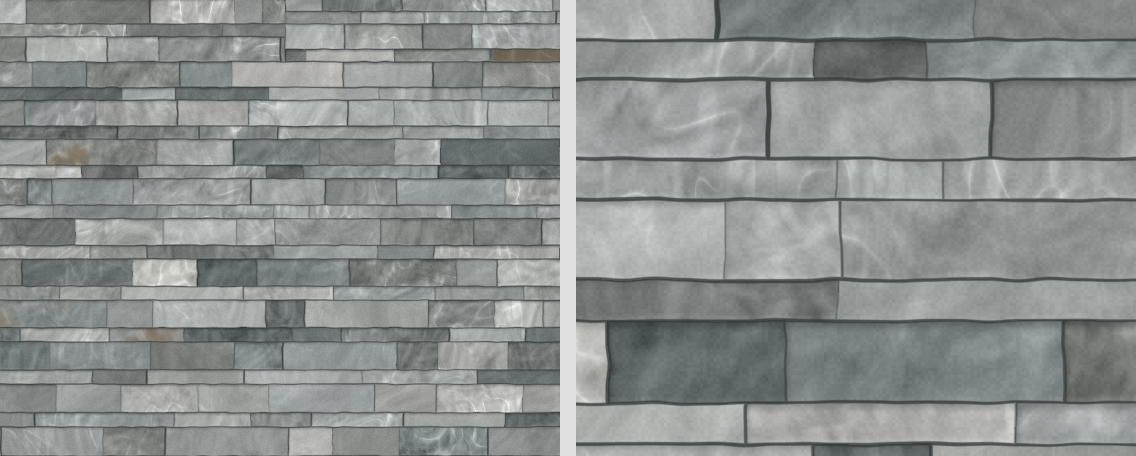
Left: the whole. Right: its middle third, enlarged.
This texture is drawn by a Shadertoy shader. Its source:

```glsl
#define COURSES 10.42      // tall + thin course pairs at the base
#define COURSE_SHRINK 0.88 // courses tighten toward the top
#define THIN 0.335         // share of a pair taken by the thin course
#define TALL_LENGTH 0.176
#define THIN_LENGTH 0.205
#define LENGTH_JITTER 0.75
#define BREAK_X 0.625      // upper left pairs are stacked in swapped order
#define BREAK_COURSE 10.0
#define JOINT 0.0015
#define RELIEF 0.42
#define GLOSS 0.24

float hash(vec2 p) {
    vec3 q = fract(p.xyx * vec3(0.1031, 0.1030, 0.0973));
    q += dot(q, q.yzx + 33.33);
    return fract((q.x + q.y) * q.z);
}

float noise(vec2 p) {
    vec2 i = floor(p), f = fract(p);
    f = f * f * (3.0 - 2.0 * f);
    return mix(mix(hash(i), hash(i + vec2(1, 0)), f.x),
               mix(hash(i + vec2(0, 1)), hash(i + vec2(1, 1)), f.x), f.y);
}

float fbm(vec2 p) {
    float sum = 0.0, amp = 0.5;
    for (int i = 0; i < 4; i++) {
        sum += amp * noise(p);
        p = mat2(1.6, 1.2, -1.2, 1.6) * p + 7.3;
        amp *= 0.5;
    }
    return sum;
}

float jointAt(float i, float row) {
    return i + LENGTH_JITTER * hash(vec2(i, row + 3.0));
}

// Edges: distances to left, right, bottom, top. Stone: index and row.
void layStones(vec2 p, out vec4 edges, out vec2 stone, out bool thin) {
    float k = p.y * (COURSES + COURSE_SHRINK * p.y) + THIN;
    float pitch = 1.0 / (COURSES + 2.0 * COURSE_SHRINK * p.y);
    float course = floor(k), f = fract(k);
    bool broken = course >= BREAK_COURSE;
    bool swapped = broken && p.x < BREAK_X;
    if (swapped) f = 1.0 - f;
    thin = f < THIN;
    float row = course * 2.0 + (thin ? 0.0 : 1.0) + (swapped ? 40.0 : 0.0);

    vec2 rise = thin ? vec2(f, THIN - f) : vec2(f - THIN, 1.0 - f);
    edges.zw = pitch * (swapped ? rise.yx : rise);

    float size = thin ? THIN_LENGTH : TALL_LENGTH;
    float q = p.x / size + 5.0 * hash(vec2(row, 9.0));
    float i = floor(q);
    if (q < jointAt(i, row)) i -= 1.0;
    edges.xy = size * vec2(q - jointAt(i, row), jointAt(i + 1.0, row) - q);
    if (swapped) edges.y = min(edges.y, BREAK_X - p.x);
    else if (broken) edges.x = min(edges.x, p.x - BREAK_X);
    stone = vec2(i, row);
}

vec3 slateColor(vec2 stone, bool thin) {
    float tone = pow(hash(stone + 17.0), thin ? 0.7 : 0.55);
    float warmth = hash(stone + 41.0) * 0.6 + tone * 0.4;
    vec3 tint = mix(vec3(-0.032, 0.004, 0.008), vec3(0.008, 0.005, -0.008), warmth);
    return vec3(mix(0.37, 0.70, tone)) + tint;
}

void mainImage(out vec4 fragColor, in vec2 fragCoord) {
    float px = 1.0 / iResolution.y;
    vec2 p = fragCoord * px;
    vec2 wobble = vec2(noise(p * 60.0), noise(p * 45.0 + 20.0)) - 0.5;

    vec4 edges;
    vec2 stone;
    bool thin;
    layStones(p + 0.0025 * wobble, edges, stone, thin);
    float rough = hash(stone + 5.0);
    float depth = hash(stone + 23.0);
    vec3 color = slateColor(stone, thin);

    // Cleft face: each stone has its own grain direction
    float angle = 1.6 * (hash(stone + 61.0) - 0.5);
    mat2 turn = mat2(cos(angle), sin(angle), -sin(angle), cos(angle));
    vec2 grain = turn * p * vec2(24.0, 17.0) + stone * vec2(3.7, 5.3);
    grain += 1.2 * noise(grain * 0.7);
    float height = fbm(grain);
    float slope = height - fbm(grain + vec2(-0.10, 0.16));
    float patches = fbm(grain * 0.4 + 30.0);
    color += RELIEF * slope * mix(0.4, 1.5, rough);
    color += 0.13 * (patches - 0.47) + 0.05 * (height - 0.47);
    color += 0.035 * (hash(floor(p * 420.0)) - 0.5);

    // Wet sheen along ridges and in broken vertical streaks
    float ridge = pow(1.0 - abs(2.0 * noise(grain * 1.7 + 11.0) - 1.0), 9.0);
    float streak = smoothstep(0.62, 0.85, noise(p * vec2(95.0, 22.0) + stone));
    float wet = smoothstep(0.42, 0.68, patches) * mix(0.2, 1.0, rough);
    color += GLOSS * wet * (ridge * height * 1.6 + 0.5 * streak);

    // Rare rust stains
    float rust = step(0.94, hash(stone + 83.0)) * smoothstep(0.50, 0.66, patches);
    color = mix(color, vec3(0.43, 0.37, 0.27), 0.65 * rust);

    // Lit lower lip and shade cast by the stone above
    color += 0.05 * smoothstep(0.006, 0.002, edges.z) * rough;
    color *= 1.0 - 0.28 * depth * smoothstep(0.009, 0.0, edges.w);
    color *= 1.0 - 0.20 * depth * smoothstep(0.006, 0.0, edges.x);

    // Dry joints: horizontal ones dark, upright ones of varied strength
    float side = edges.x < edges.y ? stone.x : stone.x + 1.0;
    float gap = hash(vec2(side, stone.y + 71.0));
    float upright = min(edges.x, edges.y);
    float level = min(edges.z, edges.w);
    float levelWidth = JOINT * mix(0.5, 1.1, noise(vec2(p.x * 9.0, stone.y)));
    float uprightWidth = JOINT * mix(0.4, 1.3, gap * gap);
    float levelLine = 1.0 - smoothstep(levelWidth - px, levelWidth + px, level);
    float uprightLine = 1.0 - smoothstep(uprightWidth - px, uprightWidth + px, upright);
    float joint = max(0.78 * levelLine, mix(0.3, 0.9, gap) * uprightLine);
    color = mix(color, vec3(0.20, 0.22, 0.22), joint);

    fragColor = vec4(clamp(color, 0.0, 1.0), 1.0);
}
```
